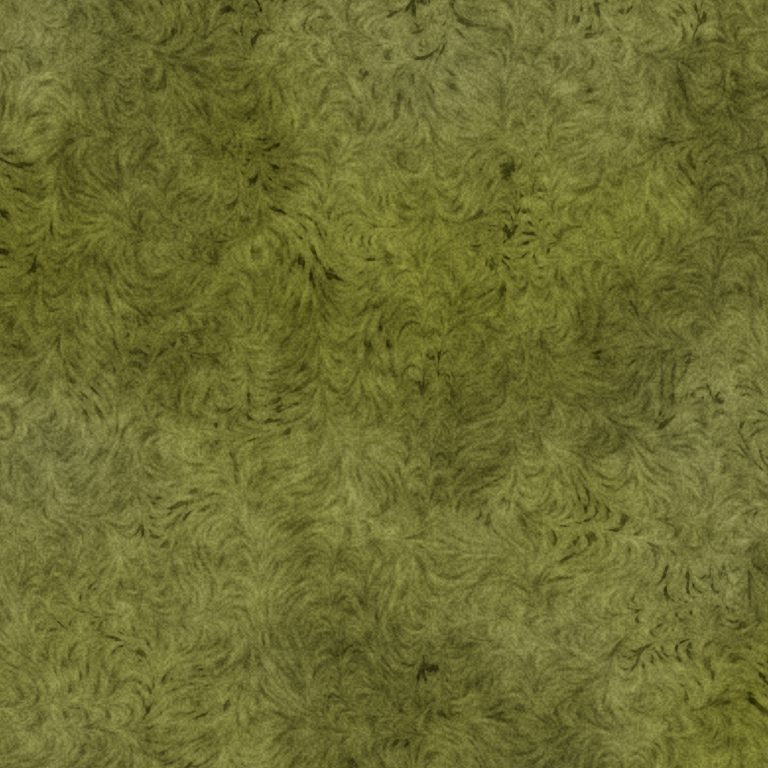
Write a WebGL 1 fragment shader that draws this texture.

```glsl
precision highp float;
// Mossy olive felt: broad soft-edged light and dark patches, covered by short
// swirling fibres (noise averaged along a flow field), sparse dark flecks
// and a fine grain. Brightness is built first, then tinted to olive.

uniform vec2 u_resolution;

#define PATCH_SCALE 3.9      // broad patches across the canvas
#define DARK_LEVEL 0.382     // brightness of the dark patches
#define LIGHT_LEVEL 0.462    // brightness of the light patches
#define SWIRL_SCALE 8.0      // turns of the fibre direction
#define FIBRE_SCALE 210.0    // fibre widths across the canvas
#define FIBRE_LENGTH 0.015   // as a share of the canvas
#define FIBRE_CONTRAST 0.25
#define FLECK_DEPTH 0.11
#define MOTTLE_CONTRAST 0.13
#define GRAIN_SCALE 390.0
#define GRAIN_CONTRAST 0.10
#define TINT_VARIATION 0.26  // yellowish to greyish drift

const float TAU = 6.2831853;
const int FIBRE_STEPS = 9;

float hash(vec2 p) {
  vec3 q = fract(vec3(p.xyx) * 0.1031);
  q += dot(q, q.yzx + 33.33);
  return fract((q.x + q.y) * q.z);
}

float noise(vec2 p) {
  vec2 cell = floor(p);
  vec2 f = fract(p);
  f = f * f * f * (f * (f * 6.0 - 15.0) + 10.0);
  float low = mix(hash(cell), hash(cell + vec2(1.0, 0.0)), f.x);
  float high = mix(hash(cell + vec2(0.0, 1.0)), hash(cell + vec2(1.0, 1.0)), f.x);
  return mix(low, high, f.y);
}

// Four rotated octaves, normalised to the range 0 to 1
float fbm(vec2 p) {
  float sum = 0.0;
  float weight = 0.5;
  for (int i = 0; i < 4; i++) {
    sum += weight * noise(p);
    p = mat2(1.6, 1.2, -1.2, 1.6) * p + 17.3;
    weight *= 0.5;
  }
  return sum / 0.9375;
}

// Noise smeared along the local flow direction gives short strands
float fibres(vec2 uv) {
  float angle = TAU * 2.0 * noise(uv * SWIRL_SCALE + 41.0);
  vec2 flow = vec2(cos(angle), sin(angle)) * FIBRE_LENGTH;
  float sum = 0.0;
  for (int i = 0; i < FIBRE_STEPS; i++) {
    float along = float(i) / float(FIBRE_STEPS - 1) - 0.5;
    sum += noise((uv + flow * along) * FIBRE_SCALE + 90.0);
  }
  return sum / float(FIBRE_STEPS);
}

void main() {
  vec2 uv = gl_FragCoord.xy / min(u_resolution.x, u_resolution.y);

  // Broad patches with warped, slightly ragged borders
  vec2 warp = vec2(fbm(uv * 5.0 + 3.0), fbm(uv * 5.0 + 29.0)) - 0.5;
  float field = fbm(uv * PATCH_SCALE + warp * 0.9 + 11.0);
  float brightness = mix(DARK_LEVEL, LIGHT_LEVEL, smoothstep(0.38, 0.55, field));

  // Mottling, fibres and grain
  float mottle = fbm(uv * 26.0 + 57.0);
  float strand = fibres(uv);
  float grain = noise(uv * GRAIN_SCALE + 130.0);
  brightness += (mottle - 0.5) * MOTTLE_CONTRAST;
  brightness += (strand - 0.5) * FIBRE_CONTRAST;
  brightness += (grain - 0.5) * GRAIN_CONTRAST;

  // Dark flecks gather in loose clusters
  float cluster = smoothstep(0.48, 0.72, fbm(uv * 9.0 + 73.0));
  float fleck = 1.0 - smoothstep(0.24, 0.40, strand);
  brightness -= FLECK_DEPTH * fleck * (0.2 + cluster);

  // Olive tint: the blue share rises with brightness and drifts slowly
  float drift = (fbm(uv * 3.0 + 83.0) - 0.5) * TINT_VARIATION;
  float blueShare = 0.2 + 0.55 * brightness + drift;
  gl_FragColor = vec4(brightness * vec3(1.0, 1.005, blueShare), 1.0);
}
```
